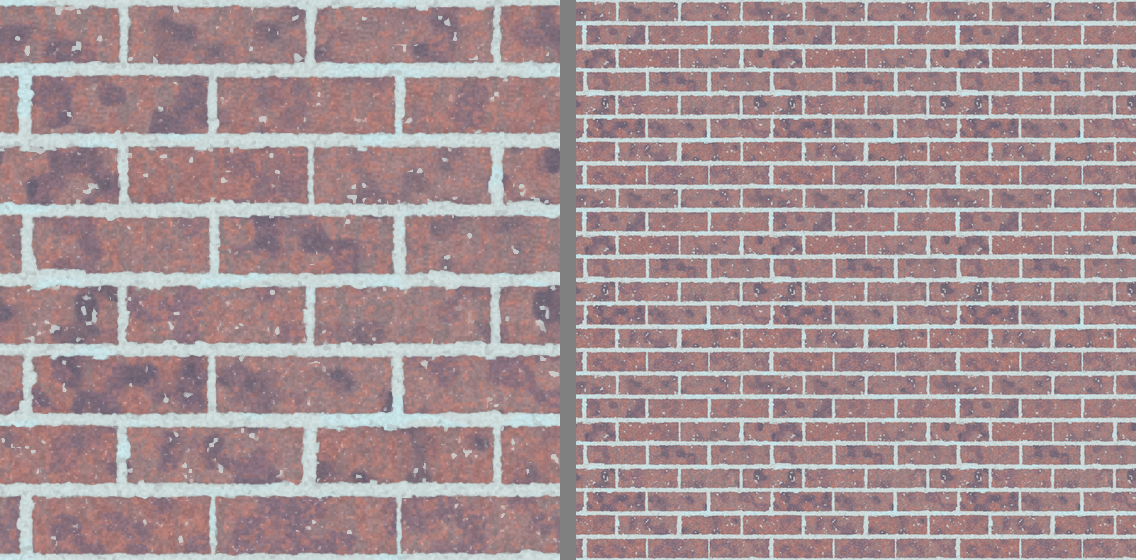
Left: one tile. Right: repeated 3 by 3.
Write a Shadertoy shader that draws this texture.

```glsl
const vec2 BRICKS = vec2(3.0, 8.0);          // repeats across and down
const vec2 HALF_BRICK = vec2(0.1575, 0.0503);

const vec3 RED = vec3(0.655, 0.475, 0.47);
const vec3 ROSE = vec3(0.65, 0.525, 0.53);
const vec3 GREY = vec3(0.57, 0.505, 0.52);
const vec3 PLUM = vec3(0.53, 0.44, 0.50);
const vec3 RUST = vec3(0.71, 0.48, 0.44);
const vec3 SOOT = vec3(0.37, 0.36, 0.43);
const vec3 MORTAR = vec3(0.81, 0.86, 0.86);
const vec3 MORTAR_DARK = vec3(0.68, 0.70, 0.70);
const vec3 MORTAR_BLUE = vec3(0.78, 0.91, 0.93);

vec2 hash2(vec2 p) {
    vec2 q = vec2(dot(p, vec2(127.1, 311.7)), dot(p, vec2(269.5, 183.3)));
    return fract(sin(q) * 43758.5);
}

// Smoothly blended cellular noise, wrapping after count cells
float cellNoise(vec2 uv, vec2 count, float seed) {
    vec2 p = uv * count;
    vec2 base = floor(p);
    float total = 0.0;
    float weightSum = 0.0;
    for (int y = -1; y <= 1; y++) {
        for (int x = -1; x <= 1; x++) {
            vec2 cell = base + vec2(x, y);
            vec2 id = mod(cell, count) + seed;
            vec2 away = cell + 0.2 + 0.6 * hash2(id) - p;
            float weight = exp(-6.0 * dot(away, away));
            total += weight * hash2(id + 57.3).x;
            weightSum += weight;
        }
    }
    return total / weightSum;
}

float roundBox(vec2 p, vec2 halfSize, float radius) {
    vec2 d = abs(p) - halfSize + radius;
    return length(max(d, 0.0)) + min(max(d.x, d.y), 0.0) - radius;
}

// Running bond: returns the local position (xy) and the wrapped brick id (zw)
vec4 brickCell(vec2 uv, vec2 count) {
    vec2 p = uv * count;
    float row = floor(p.y);
    p.x -= mod(row, 2.0) < 0.5 ? 0.137 : 0.664;
    vec2 local = (fract(p) - 0.5) / count;
    return vec4(local, mod(floor(p), count));
}

// Signed distance to a brick with uneven ends and a crumbled outline
float brickDistance(vec2 uv, vec2 local, vec2 id) {
    vec2 ends = (hash2(id + 11.0) - 0.5) * 0.010;
    vec2 sides = (hash2(id + 23.0) - 0.5) * 0.003;
    vec2 shift = 0.5 * vec2(ends.x + ends.y, sides.x + sides.y);
    vec2 grow = 0.5 * vec2(ends.y - ends.x, sides.y - sides.x);
    float d = roundBox(local - shift, HALF_BRICK + grow, 0.003);
    d += (cellNoise(uv, vec2(54.0), 3.0) - 0.5) * 0.0035;
    d += (cellNoise(uv, vec2(150.0), 5.0) - 0.5) * 0.0035;
    return d + 0.006 * smoothstep(0.74, 0.95, cellNoise(uv, vec2(38.0), 7.0));
}

vec3 brickColor(vec2 uv, vec2 id, float grain) {
    vec2 tone = hash2(id + 31.0);
    vec2 wear = hash2(id + 47.0);
    float blotch = cellNoise(uv, vec2(22.0, 26.0), 13.0);
    float patches = cellNoise(uv, vec2(46.0, 40.0), 17.0);
    float streak = cellNoise(uv, vec2(90.0, 28.0), 19.0);
    float mottle = cellNoise(uv, vec2(110.0), 29.0);

    // Fired clay, a different blend for each brick
    vec3 color = mix(RED, ROSE, smoothstep(0.25, 0.75, 0.5 * (tone.x + patches)));
    color = mix(color, GREY, (0.25 + 0.65 * tone.y) * smoothstep(0.4, 0.75, streak));
    color = mix(color, PLUM, (0.3 + 0.6 * wear.x) * smoothstep(0.45, 0.75, blotch));
    color = mix(color, RUST, 0.6 * smoothstep(0.55, 0.85, mottle));

    // Burnt patches
    float burn = smoothstep(0.52, 0.85, 0.55 * blotch + 0.3 * patches + 0.15 * mottle);
    color = mix(color, SOOT, 0.85 * wear.y * burn);
    color *= 1.0 + 0.14 * (grain - 0.5) + 0.10 * (mottle - 0.5);

    // Pale mortar flecks
    float fleck = smoothstep(0.72, 0.85, mottle) * smoothstep(0.72, 0.85, patches);
    fleck = max(fleck, 0.5 * smoothstep(0.93, 0.98, grain));
    return mix(color, MORTAR, 0.8 * fleck);
}

vec3 mortarColor(vec2 uv, float grain) {
    float stain = cellNoise(uv, vec2(14.0, 24.0), 37.0);
    float pits = cellNoise(uv, vec2(120.0), 41.0);
    vec3 color = mix(MORTAR, MORTAR_BLUE, 0.7 * smoothstep(0.6, 0.9, stain));
    color = mix(color, MORTAR_DARK, 0.45 * smoothstep(0.7, 0.95, pits));
    return color * (1.0 + 0.08 * (grain - 0.5));
}

void mainImage(out vec4 fragColor, in vec2 fragCoord) {
    vec2 uv = fragCoord / iResolution.xy;
    float soft = max(1.2 / iResolution.y, 0.0016);
    float grain = cellNoise(uv, vec2(230.0), 43.0);

    vec4 brick = brickCell(uv, BRICKS);
    float d = brickDistance(uv, brick.xy, brick.zw);
    vec3 clay = brickColor(uv, brick.zw, grain);
    vec3 joint = mortarColor(uv, grain);

    // Shaded crease where the mortar meets the brick
    joint *= 1.0 - 0.10 * exp(-max(d, 0.0) / 0.0025);
    clay *= 1.0 - 0.07 * exp(min(d, 0.0) / 0.003);
    fragColor = vec4(mix(clay, joint, smoothstep(-soft, soft, d)), 1.0);
}
```
